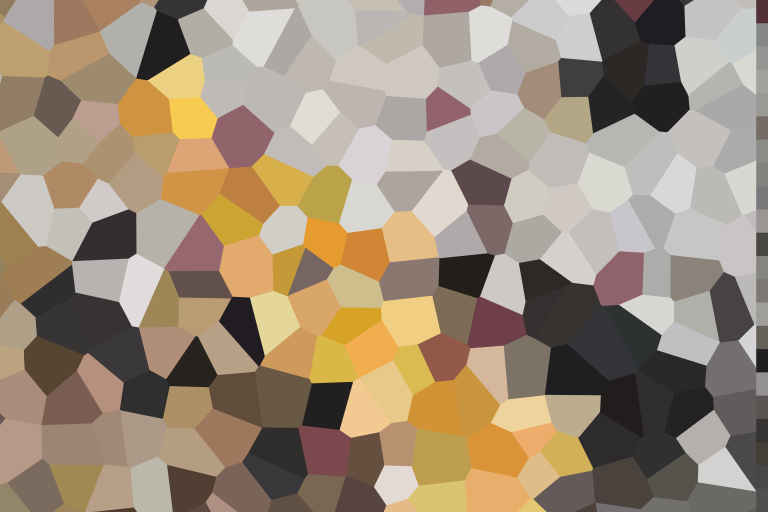
Reproduce this background procedurally as a Shadertoy shader.

```glsl
// Mosaic of flat, straight-edged Voronoi cells with a narrow banded right margin.
// Each cell draws one palette tone at random; soft ridges across the canvas
// weight the draw, giving pale, tan, golden and dark regions.

const float ROWS = 12.0;          // cells per canvas height
const float JITTER = 0.96;        // site scatter inside its grid square
const float MARGIN_WIDTH = 0.023; // banded strip, in canvas heights
const float BAND_ROWS = 22.0;
const float MARGIN_SHADE = 0.72;
const float ACCENT_SHARE = 0.035;
const vec3 ACCENT = vec3(0.50, 0.26, 0.31);
const int TONES = 6;

// Tone colour, then its brightness spread: pale, umber, dark, tan, gold, cream
const vec4 PALETTE[TONES] = vec4[TONES](
    vec4(0.78, 0.76, 0.74, 0.22),
    vec4(0.43, 0.36, 0.32, 0.24),
    vec4(0.19, 0.18, 0.18, 0.13),
    vec4(0.67, 0.56, 0.44, 0.18),
    vec4(0.86, 0.65, 0.29, 0.20),
    vec4(0.89, 0.78, 0.56, 0.12));

vec3 hash3(vec2 p) {
    vec3 q = fract(p.xyx * vec3(0.1031, 0.1030, 0.0973));
    q += dot(q, q.yxz + 33.33);
    return fract((q.xxy + q.yzz) * q.zyx);
}

// Soft falloff around the segment from ends.xy to ends.zw
float ridge(vec2 p, vec4 ends, float radius) {
    vec2 along = ends.zw - ends.xy;
    vec2 rel = p - ends.xy;
    float t = clamp(dot(rel, along) / dot(along, along), 0.0, 1.0);
    vec2 off = (rel - along * t) / radius;
    return exp(-dot(off, off));
}

// Random tone, weighted by place (0 to 1 on both axes)
int pickTone(vec2 place, float chance) {
    float warm = ridge(place, vec4(0.27, 0.68, 0.62, 0.10), 0.09);
    float weights[TONES];
    weights[0] = 0.15 + 4.0 * ridge(place, vec4(0.45, 0.95, 0.95, 0.60), 0.28)
                      + 4.0 * ridge(place, vec4(0.13, 0.52, 0.30, 0.48), 0.09);
    weights[1] = 0.35 + 1.5 * ridge(place, vec4(0.05, 0.10, 0.95, 0.15), 0.20);
    weights[2] = 0.10 + 6.0 * ridge(place, vec4(0.10, 0.42, 0.40, 0.20), 0.07)
                      + 6.0 * ridge(place, vec4(0.68, 0.42, 0.82, 0.18), 0.08)
                      + 14.0 * ridge(place, vec4(0.83, 0.97, 0.84, 0.85), 0.06)
                      + 5.0 * ridge(place, vec4(0.11, 0.93, 0.16, 0.88), 0.04);
    weights[3] = 0.12 + 3.0 * ridge(place, vec4(0.05, 0.95, 0.15, 0.15), 0.16);
    weights[4] = 0.02 + 9.0 * warm;
    weights[5] = 0.04 + 2.5 * warm;

    float total = 0.0;
    for (int i = 0; i < TONES; i++) total += weights[i];
    float left = chance * total;
    for (int i = 0; i < TONES; i++) {
        left -= weights[i];
        if (left < 0.0) return i;
    }
    return TONES - 1;
}

vec3 cellColour(vec2 id, vec2 place) {
    vec3 choice = hash3(id + 71.0);
    vec3 vary = hash3(id + 137.0) - 0.5;
    vec4 tone = PALETTE[pickTone(place, choice.x)];
    vec3 colour = tone.rgb;

    // Colours turn neutral towards the right
    float grey = dot(colour, vec3(0.3, 0.59, 0.11));
    colour = mix(colour, vec3(grey), 0.75 * smoothstep(0.62, 0.85, place.x));

    // Brightness, warmth and green-rose variation
    float chroma = 0.03 + 0.35 * (colour.r - colour.b);
    colour += vary.x * tone.w;
    colour += chroma * (vary.y * vec3(0.5, 0.0, -1.0) + vary.z * vec3(0.0, 0.7, 0.0));
    return mix(colour, ACCENT, 0.75 * step(choice.y, ACCENT_SHARE));
}

vec3 mosaic(vec2 p, float aspect, float pixel) {
    vec2 grid = p * ROWS;
    vec2 base = floor(grid);
    vec2 site1 = vec2(0.0), site2 = vec2(0.0), id1 = base, id2 = base;
    float d1 = 1e5, d2 = 1e5;
    for (int y = -2; y <= 2; y++)
    for (int x = -2; x <= 2; x++) {
        vec2 id = base + vec2(x, y);
        vec2 site = id + 0.5 + JITTER * (hash3(id + 19.0).xy - 0.5);
        float d = dot(site - grid, site - grid);
        if (d < d1) {
            d2 = d1; site2 = site1; id2 = id1;
            d1 = d; site1 = site; id1 = id;
        } else if (d < d2) {
            d2 = d; site2 = site; id2 = id;
        }
    }
    // Distance to the border shared by the two nearest sites
    float border = (d2 - d1) / (2.0 * max(distance(site1, site2), 1e-4)) / ROWS;
    vec2 extent = ROWS * vec2(aspect, 1.0);
    return mix(cellColour(id1, site1 / extent), cellColour(id2, site2 / extent),
               clamp(0.5 - border / pixel, 0.0, 0.5));
}

vec3 bandColour(float row) {
    return MARGIN_SHADE * cellColour(vec2(211.0, row), vec2(0.98, row / BAND_ROWS));
}

void mainImage(out vec4 fragColor, in vec2 fragCoord) {
    float pixel = 1.0 / iResolution.y;
    float aspect = iResolution.x * pixel;
    vec2 p = fragCoord * pixel;

    // Horizontal bands with smoothed joins
    float row = floor(p.y * BAND_ROWS + 0.5);
    float join = (p.y - row / BAND_ROWS) / pixel;
    vec3 bands = mix(bandColour(row - 1.0), bandColour(row), clamp(join + 0.5, 0.0, 1.0));

    float margin = clamp((p.x - aspect + MARGIN_WIDTH) / pixel + 0.5, 0.0, 1.0);
    fragColor = vec4(mix(mosaic(p, aspect, pixel), bands, margin), 1.0);
}
```
